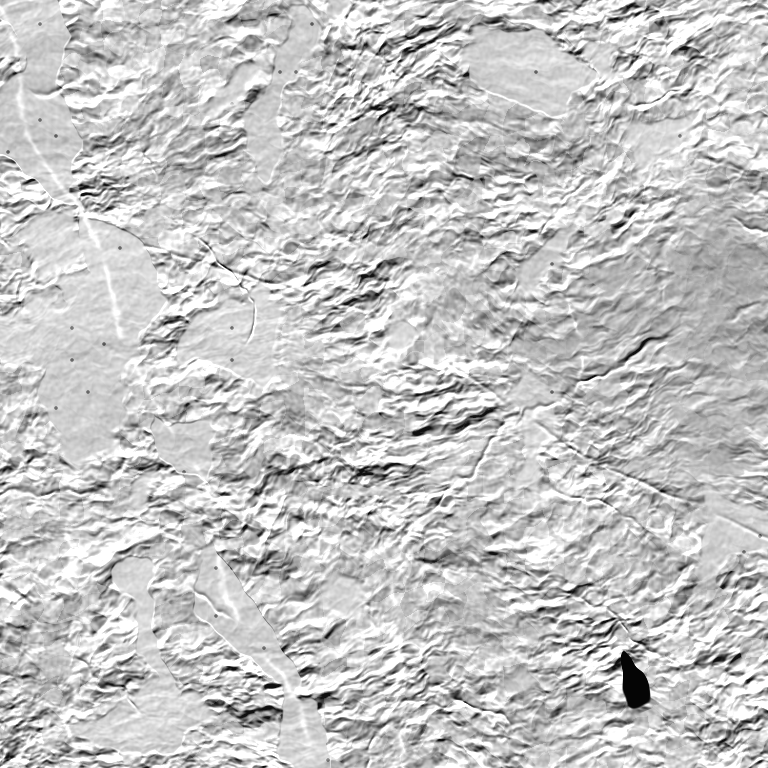
This texture map is drawn by a WebGL 1 fragment shader. Its source:

```glsl
precision highp float;
// Grey shaded relief of eroded terrain: the slope of choppy, ridged gradient
// noise is lit from the upper left, then broken up by lobed lowlands, ragged
// creases, small field plots, a track, pale streams and one dark lake.

uniform vec2 u_resolution;

const vec2 LIGHT = vec2(-0.28, 0.96);      // direction towards the light
const float SLOPE_STEP = 0.0012;           // half width of the slope sample
const float SLOPE_GAIN = 0.165;            // contrast of the shading
const float STRETCH = 0.74;                // elongation across the light
const float BASE_FREQUENCY = 10.0;
const float SCARP_DEPTH = 0.005;
const float CREASE_DEPTH = 0.010;
const float CREASE_WIDTH = 0.004;
const float ROUGH_TONE = 0.78;
const float CALM_TONE = 0.70;
const float LOWLAND_TONE = 0.82;
const float LAKE_TONE = 0.02;
const vec2 CALM_CENTRE = vec2(0.90, 0.56);
const vec2 LAKE_CENTRE = vec2(0.825, 0.117);
const vec2 PLOT_GRID = vec2(38.0, 62.0);
const float PIT_GRID = 48.0;

float hash(vec2 c) {
  return fract(sin(dot(c, vec2(127.1, 311.7))) * 43758.5);
}

float corner(vec2 cell, vec2 f, vec2 offset) {
  float a = 6.2832 * hash(cell + offset);
  return dot(vec2(cos(a), sin(a)), f - offset);
}

// Gradient noise, roughly -0.7 to 0.7
float noise(vec2 p) {
  vec2 c = floor(p), f = p - c;
  vec2 u = f * f * f * (f * (f * 6.0 - 15.0) + 10.0);
  return mix(mix(corner(c, f, vec2(0, 0)), corner(c, f, vec2(1, 0)), u.x),
             mix(corner(c, f, vec2(0, 1)), corner(c, f, vec2(1, 1)), u.x), u.y);
}

vec2 warp(vec2 p, float frequency) {
  return vec2(noise(p * frequency), noise(p * frequency + 31.7));
}

float segment(vec2 p, vec2 a, vec2 b) {
  vec2 ab = b - a;
  return length(p - a - ab * clamp(dot(p - a, ab) / dot(ab, ab), 0.0, 1.0));
}

float band(float d, float width) {
  return exp(-d * d / (width * width));
}

// Ridged coarse octaves, smooth fine ones, torn by two scales of warping
float relief(vec2 p) {
  p += 0.05 * warp(p, 5.0) + 0.007 * warp(p, 47.0);
  vec2 q = vec2(dot(p, vec2(LIGHT.y, -LIGHT.x)) * STRETCH, dot(p, LIGHT));
  float height = 0.0, frequency = BASE_FREQUENCY, weight = 0.6;
  for (int i = 0; i < 5; i++) {
    float n = noise(q * frequency + float(i) * 17.3);
    height += (i < 3 ? -abs(n) : n) * weight / frequency;
    frequency *= 2.0;
    weight = min(weight + 0.14, 0.95);
  }
  return height;
}

float valleyAxis(float y) {
  return 0.41 - 0.43 * y + 0.014 * sin(y * 21.0);
}

// Mask of the flat, lobed valley floors
float lowland(vec2 p) {
  vec2 w = p + 0.045 * warp(p, 11.0) + 0.02 * warp(p, 29.0) + 0.006 * warp(p, 75.0);
  float width = mix(0.004, 0.026, smoothstep(0.1, 0.5, p.y));
  float d = abs(w.x - valleyAxis(w.y)) - width - 0.13 * noise(p * 9.0);
  d = min(d, 0.07 * length((w - vec2(0.11, 0.52)) / vec2(0.065, 0.12)) - 0.07);
  d = min(d, segment(w, vec2(0.39, 0.97), vec2(0.34, 0.79)) - 0.019);
  d = min(d, segment(w, vec2(0.18, 0.26), vec2(0.22, 0.03)) - 0.018);
  d = min(d, segment(w, vec2(0.63, 0.93), vec2(0.75, 0.89)) - 0.026);
  d = min(d, 0.07 * (0.36 - noise(w * 8.0 + 5.0)));
  return 1.0 - smoothstep(-0.003, 0.003, d);
}

// Depth of scarps around lowlands, broken creases and the track
float incision(vec2 p) {
  vec2 w = p + 0.022 * warp(p, 21.0) + 0.007 * warp(p, 65.0);
  float gate = smoothstep(-0.05, 0.15, noise(p * 9.0 + 9.0));
  float crease = gate * band(noise(w * 4.2 + 2.0) / 4.2, CREASE_WIDTH);
  crease += band(segment(w, vec2(0.68, 0.46), vec2(0.52, 0.30)), CREASE_WIDTH);
  vec2 t = p + 0.003 * warp(p, 40.0);
  float track = segment(t, vec2(0.19, 0.68), vec2(0.49, 0.59));
  track = min(track, segment(t, vec2(0.58, 0.53), vec2(0.76, 0.405)));
  track = min(track, segment(t, vec2(0.76, 0.405), vec2(1.02, 0.29)));
  float wear = smoothstep(-0.35, 0.1, noise(p * 17.0));
  crease += 0.8 * wear * band(track, CREASE_WIDTH * 0.7);
  return SCARP_DEPTH * lowland(p) + CREASE_DEPTH * crease;
}

// Pale winding watercourses, interrupted along their way
float streams(vec2 p) {
  float wander = 0.02 * noise(p * 9.0) + 0.014 * noise(p * 30.0) + 0.008 * noise(p * 70.0);
  float x = p.x + wander;
  float lines = band(x - 0.10, 0.005) * (1.0 - smoothstep(0.35, 0.42, p.y));
  lines += band(x - 0.52, 0.005) * (1.0 - smoothstep(0.25, 0.33, p.y));
  lines += band(x - 0.755, 0.003) * band(p.y - 0.54, 0.12);
  lines += 0.7 * band(p.x - valleyAxis(p.y) + 0.5 * wander, 0.004);
  return lines * smoothstep(-0.3, 0.1, noise(p * 23.0 + 4.0));
}

void main() {
  vec2 p = gl_FragCoord.xy / min(u_resolution.x, u_resolution.y);
  vec2 e = LIGHT * SLOPE_STEP;

  // Regional character: rough hills, small fields, calm plain, lowlands
  float flatness = lowland(p);
  float calm = 1.0 - smoothstep(0.13, 0.27, length(p - CALM_CENTRE) + 0.2 * noise(p * 6.0));
  vec2 torn = p + 0.012 * warp(p, 40.0);
  float field = smoothstep(0.16, 0.24, noise(torn * vec2(22.0, 32.0) + 3.0));
  float roughness = mix(1.1, 0.6, calm) * clamp(1.0 + 1.3 * noise(p * 7.0 + 8.0), 0.5, 1.5);
  roughness = mix(roughness * (1.0 - 0.65 * field), 0.2, flatness);
  float tone = mix(mix(ROUGH_TONE, CALM_TONE, calm), LOWLAND_TONE, flatness);
  tone += 0.09 * noise(p * 4.0 + 12.0);

  // Small tilted plots with differing tones
  vec2 plot = floor((torn + vec2(0.0, -0.25 * p.x)) * PLOT_GRID);
  tone += 0.17 * (hash(plot) - 0.5) * (1.0 - flatness) * (1.0 - 0.7 * calm);

  // Directional shading
  float slope = roughness * (relief(p - e) - relief(p + e));
  slope += incision(p + e) - incision(p - e);
  float shade = tone + SLOPE_GAIN * slope / (2.0 * SLOPE_STEP);
  shade += 0.25 * streams(p) + mix(0.13, 0.07, max(flatness, calm)) * noise(p * 170.0);

  // Sparse dark pits on the lowlands
  vec2 cell = floor(p * PIT_GRID);
  float pit = 1.0 - smoothstep(0.07, 0.15, length(fract(p * PIT_GRID) - 0.5));
  shade -= 0.4 * pit * flatness * step(0.92, hash(cell + 0.5));

  // Lake, widening towards its foot
  vec2 l = p - LAKE_CENTRE + 0.012 * warp(p, 35.0);
  float halfWidth = 0.015 - 0.25 * l.y;
  float shore = length(vec2((l.x + 0.25 * l.y) / max(halfWidth, 0.004), l.y / 0.036)) - 1.0;
  shade = mix(LAKE_TONE, clamp(shade, 0.06, 1.0), smoothstep(-0.06, 0.06, shore));

  gl_FragColor = vec4(vec3(shade), 1.0);
}
```
